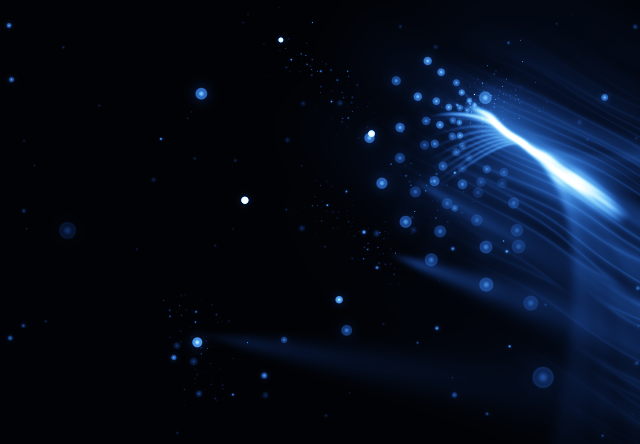
Write a WebGL 1 fragment shader that draws this background.

```glsl
precision highp float;
// Blue plume of light with a white-hot core, a fan of glowing orbs and drifting dust on near-black.
uniform vec2 u_resolution;
#define ASPECT 1.44
#define KNOT vec2(1.184, 0.671)
#define FLOW vec2(0.81, -0.586)
#define FAN_CENTRE vec2(1.109, 0.718)
#define ABSORB vec3(0.14, 0.45, 1.15)
#define CORE_LIGHT 12.0
#define PLUME_LIGHT 0.85
#define HAZE_LIGHT 0.19
#define FILAMENTS 10
#define RAYS 8
#define STEPS 6

float hash(vec2 p) {
  vec3 h = fract(vec3(p.xyx) * 0.1031);
  h += dot(h, h.yzx + 33.33);
  return fract((h.x + h.y) * h.z);
}

vec2 hash2(vec2 p) { return vec2(hash(p), hash(p + 41.7)); }

float cornerSlope(vec2 cell, vec2 offset) {
  float a = 6.2832 * hash(cell + 100.0);
  return dot(vec2(cos(a), sin(a)), offset);
}

float gradientNoise(vec2 p) {
  vec2 i = floor(p), f = fract(p), e = vec2(1.0, 0.0);
  vec2 w = f * f * f * (f * (f * 6.0 - 15.0) + 10.0);
  return mix(mix(cornerSlope(i, f), cornerSlope(i + e, f - e), w.x),
             mix(cornerSlope(i + e.yx, f - e.yx), cornerSlope(i + 1.0, f - 1.0), w.x), w.y);
}

float gauss(float x, float width) { return exp(-x * x / (width * width)); }

float segmentDistance(vec2 p, vec2 a, vec2 b) {
  vec2 ab = b - a;
  return length(p - a - ab * clamp(dot(p - a, ab) / dot(ab, ab), 0.0, 1.0));
}

// Soft disc with a hot centre, thin rim and faint halo
float orb(vec2 p, vec2 centre, float radius, float light) {
  float d = length(p - centre), aa = 0.8 / u_resolution.y;
  float disc = 1.0 - smoothstep(radius - aa, radius + aa, d);
  float rim = 0.25 * gauss(d - radius * 0.9, radius * 0.12 + aa);
  return light * disc * (0.35 + 1.3 * gauss(d, radius * 0.4) + rim)
         + 0.1 * min(light, 1.5) * gauss(d, radius * 1.7);
}

// Ray that starts at a point and widens as it fades
float beam(vec2 p, vec2 start, vec2 dir, float width, float reach) {
  vec2 q = p - start;
  float u = dot(q, dir), v = dot(q, vec2(-dir.y, dir.x));
  return smoothstep(0.0, reach * 0.25, u) * exp(-max(u, 0.0) / reach)
         * gauss(v, width + 0.08 * max(u, 0.0));
}

// One randomly placed speck per grid cell
float dust(vec2 p, float scale, float density) {
  vec2 cell = floor(p * scale);
  float size = hash(cell + 19.0), light = 0.2 + 1.8 * pow(hash(cell + 63.0), 5.0);
  vec2 centre = (cell + 0.25 + 0.5 * hash2(cell)) / scale;
  return step(hash(cell + 7.0), density)
         * orb(p, centre, mix(0.06, 0.2, size * size) / scale, light);
}

// Core, halo, curved filaments and streaks in flow coordinates
float plume(float s, float t) {
  float ahead = max(s, 0.0), reach = length(vec2(s, t));
  float wave = 0.014 * gradientNoise(vec2(s * 14.0, 3.0));
  float span = smoothstep(-0.17, -0.08, s) * (1.0 - smoothstep(0.11, 0.29, s));
  float fray = 0.75 + 0.9 * gradientNoise(vec2(s * 9.0, t * 90.0)) * smoothstep(0.0, 0.1, s);
  float light = CORE_LIGHT * span * fray * gauss(t + wave, 0.006 + 0.01 * smoothstep(0.0, 0.13, s));
  light += 1.2 * span * exp(-abs(t) / 0.035);
  float tail = min(s + 0.07, 0.0);
  light += 4.0 * smoothstep(-0.22, -0.1, s) * step(s, 0.0) * gauss(t + 3.4 * tail * tail, 0.005);

  for (int i = 0; i < FILAMENTS; i++) {
    float k = float(i) / float(FILAMENTS - 1);
    float u = s + 0.06 - 0.06 * k;
    float bend = u < 0.0 ? mix(1.0, -17.0, k) : mix(1.6, -2.4, k);
    float d = abs(t - bend * u * u) / sqrt(1.0 + 4.0 * bend * bend * u * u);
    float back = 1.8 * exp(-reach * 9.0) * (1.0 - smoothstep(0.1, 0.24, reach)) * gauss(d, 0.0035);
    float front = 0.7 * exp(-u * 6.0) * gauss(d, 0.005 + 0.04 * max(u, 0.0));
    light += (u < 0.0 ? back : front) * smoothstep(0.0, 0.04, abs(u));
  }

  float lane = (t - 0.12 * s) * 7.0 + 0.25 * gradientNoise(vec2(s * 3.0, t * 4.0));
  float ridge = 1.0 - abs(gradientNoise(vec2(s * 1.5, lane * 5.0)));
  float streaks = 0.2 + 0.5 * pow(ridge, 9.0) + 0.9 * gradientNoise(vec2(s * 2.0 + 9.0, lane * 2.5));
  light += PLUME_LIGHT * max(streaks, 0.0) * gauss(t + 0.02, 0.15 + 0.17 * ahead)
         * smoothstep(-0.3, 0.15, s);
  float veil = 0.75 + 0.9 * gradientNoise(vec2(s * 1.6 + 4.0, lane));
  return light + HAZE_LIGHT * max(veil, 0.0) * gauss(t, 0.3) * smoothstep(-0.6, 0.1, s);
}

// Orbs on rays around the knot, growing with distance
float orbFan(vec2 p) {
  float light = 0.0;
  for (int i = 0; i < RAYS; i++) {
    float k = float(i) / float(RAYS - 1);
    for (int j = 0; j < STEPS; j++) {
      float n = float(j) - 1.0;
      vec2 jitter = hash2(vec2(float(i) + 3.0, n + 11.0)) - 0.5;
      float angle = radians(132.0 + 150.0 * k + 8.0 * n * k * (1.0 - k) + 9.0 * jitter.x);
      float radius = (0.075 + 0.06 * k) * pow(1.3, n + 0.5 * jitter.y);
      vec2 centre = FAN_CENTRE + radius * vec2(cos(angle), sin(angle));
      light += orb(p, centre, mix(0.006, 0.011, k) * (1.0 + 0.13 * n),
                   mix(1.4, 0.4, k) * (1.0 + jitter.x));
    }
  }
  return light;
}

// Separate bright lights
float accents(vec2 p) {
  return orb(p, vec2(0.551, 0.549), 0.0075, 18.0) + orb(p, vec2(0.453, 0.789), 0.013, 1.8)
       + orb(p, vec2(0.444, 0.229), 0.011, 3.0) + orb(p, vec2(0.152, 0.481), 0.019, 0.25)
       + orb(p, vec2(0.763, 0.325), 0.008, 3.0) + orb(p, vec2(0.78, 0.256), 0.012, 0.8)
       + orb(p, vec2(0.836, 0.699), 0.007, 12.0) + orb(p, vec2(0.632, 0.91), 0.005, 12.0)
       + orb(p, vec2(1.092, 0.78), 0.014, 1.5) + orb(p, vec2(1.222, 0.15), 0.024, 0.4);
}

void main() {
  vec2 p = gl_FragCoord.xy / u_resolution * vec2(ASPECT, 1.0), q = p - KNOT;
  float light = 0.016 + plume(dot(q, FLOW), dot(q, vec2(-FLOW.y, FLOW.x)));
  light += 0.5 * beam(p, vec2(0.87, 0.43), vec2(0.943, -0.333), 0.006, 0.35);
  light += 0.35 * beam(p, vec2(0.92, 0.6), vec2(0.87, -0.49), 0.006, 0.3);
  light += 0.2 * beam(p, vec2(0.43, 0.25), vec2(0.985, -0.17), 0.006, 0.6);
  // Dust gathers along short trails
  float trail = min(segmentDistance(p, vec2(0.64, 0.9), vec2(0.8, 0.74)),
                    segmentDistance(p, vec2(0.71, 0.53), vec2(0.88, 0.43)));
  trail = min(trail, segmentDistance(p, vec2(0.92, 0.61), vec2(1.02, 0.54)));
  trail = min(trail, segmentDistance(p, vec2(0.43, 0.29), vec2(0.48, 0.12)));
  light += dust(p, 85.0, 0.4 * gauss(trail, 0.045));
  light += dust(p + 3.0, 24.0, 0.07 + 0.15 * gauss(trail, 0.08));
  light += 1.5 * dust(p, 110.0, 0.9 * gauss(length(p - vec2(1.11, 0.76)), 0.06));
  light += orbFan(p) + accents(p);
  // Strong light bleaches towards white
  vec3 depth = light * ABSORB + vec3(0.025, 0.01, 0.0) * light * light;
  gl_FragColor = vec4(1.0 - exp(-depth), 1.0);
}
```
